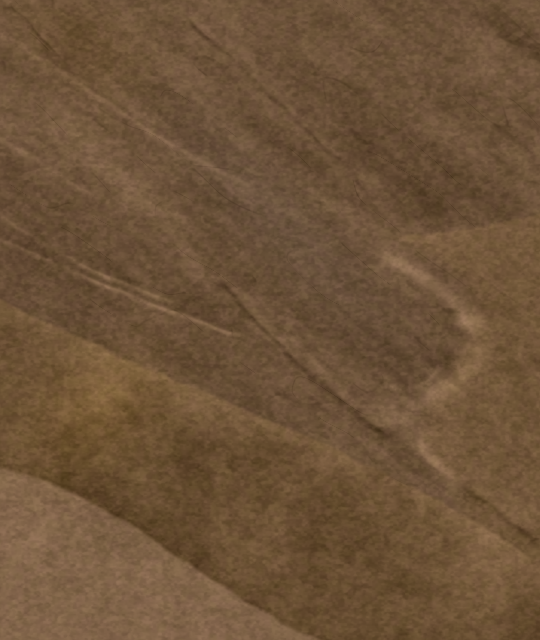
This texture is drawn by a WebGL 1 fragment shader. Its source:

```glsl
precision highp float;
// Folded desert hillside: overlapping dune slopes, broken creases, a pale wash.
// Ridges are cubic height curves, the wash is made of curved strokes, and
// jittered-cell noise adds slanted streaks, gullies, mottling and sand grain.
uniform vec2 u_resolution;
const float ASPECT = 0.84375;

vec2 hash2(vec2 p) {
  vec3 q = fract(p.xyx * vec3(0.1031, 0.1030, 0.0973));
  q += dot(q, q.yzx + 33.33);
  return fract((q.xx + q.yz) * q.zy);
}

// Smooth blend of random cell values, centred on zero.
float cellNoise(vec2 p) {
  vec2 cell = floor(p), f = p - cell;
  float sum = 0.0, total = 0.0;
  for (int j = -1; j <= 1; j++) {
    for (int i = -1; i <= 1; i++) {
      vec2 o = vec2(float(i), float(j));
      vec2 d = o + 0.2 + 0.6 * hash2(cell + o) - f;
      float w = exp(-5.0 * dot(d, d));
      sum += w * hash2(cell + o + 71.0).x;
      total += w;
    }
  }
  return sum / total - 0.5;
}

// Cubic through four evenly spaced heights between x0 and x1.
float cubicHeight(float x, float x0, float x1, vec4 h) {
  float t = clamp((x - x0) / (x1 - x0), 0.0, 1.0), s = 1.0 - t;
  float b = dot(h, vec4(-5, 18, -9, 2)) / 6.0, c = dot(h, vec4(2, -9, 18, -5)) / 6.0;
  return s * s * s * h.x + 3.0 * s * t * (s * b + t * c) + t * t * t * h.w;
}

// Thin line on a curve, with a faint opposite tone above it.
float crease(vec2 p, float x0, float x1, vec4 h, float width) {
  float d = 0.82 * (p.y - cubicHeight(p.x, x0, x1, h));
  float ends = smoothstep(x0 - 0.03, x0, p.x) * (1.0 - smoothstep(x1 - 0.06, x1, p.x));
  float shade = smoothstep(0.0, width, d) * exp(-max(d, 0.0) / 0.02);
  return ends * (exp(-d * d / (width * width)) - 0.5 * shade);
}

// Soft stroke along a quadratic curve.
float stroke(vec2 p, vec2 a, vec2 b, vec2 c, float width) {
  float d = 1.0;
  for (int i = 0; i <= 24; i++) {
    float t = float(i) / 24.0;
    d = min(d, distance(p, mix(mix(a, b, t), mix(b, c, t), t)));
  }
  return exp(-d * d / (width * width));
}

// Soft tilted elliptical patch.
float blob(vec2 p, vec2 centre, vec2 radius, float angle) {
  float c = cos(angle), s = sin(angle);
  vec2 d = mat2(c, -s, s, c) * (p - centre) / radius;
  return exp(-dot(d, d));
}

float upperSlope(vec2 p, float breakup) {
  float tone = 0.35;
  tone -= 0.27 * blob(p, vec2(0.57, 0.79), vec2(0.2, 0.07), -0.8);
  tone -= 0.2 * blob(p, vec2(0.67, 0.68), vec2(0.1, 0.035), 0.1);
  tone -= 0.26 * blob(p, vec2(0.63, 0.46), vec2(0.09, 0.055), -0.5);
  tone -= 0.2 * blob(p, vec2(0.36, 0.44), vec2(0.24, 0.045), -0.5);
  tone -= 0.14 * blob(p, vec2(0.13, 0.93), vec2(0.12, 0.05), -0.7);
  tone += 0.15 * blob(p, vec2(0.08, 0.79), vec2(0.2, 0.05), -0.6);
  tone += 0.12 * blob(p, vec2(0.77, 0.85), vec2(0.16, 0.06), -0.6);
  // Pale crests, then dark gullies
  float lines = 0.42 * crease(p, 0.0, 0.41, vec4(0.625, 0.566, 0.512, 0.464), 0.004);
  lines += 0.4 * crease(p, 0.0, 0.3, vec4(0.664, 0.599, 0.555, 0.521), 0.004);
  lines += 0.26 * crease(p, 0.0, 0.46, vec4(0.948, 0.85, 0.753, 0.687), 0.005);
  lines += 0.26 * crease(p, 0.0, 0.21, vec4(0.785, 0.74, 0.695, 0.655), 0.005);
  lines += 0.3 * crease(p, 0.45, 0.55, vec4(0.47, 0.44, 0.405, 0.375), 0.006);
  lines -= 0.28 * crease(p, 0.26, 0.61, vec4(1, 0.896, 0.785, 0.668), 0.005);
  lines -= 0.3 * crease(p, 0.02, 0.13, vec4(0.99, 0.953, 0.91, 0.87), 0.004);
  lines -= 0.2 * crease(p, 0.7, 0.92, vec4(1, 0.96, 0.91, 0.85), 0.012);
  return tone + lines * breakup;
}

void main() {
  vec2 p = gl_FragCoord.xy / u_resolution * vec2(ASPECT, 1.0);
  vec2 along = vec2(0.79 * p.x - 0.61 * p.y, 0.61 * p.x + 0.79 * p.y);
  float streaks = cellNoise(along * vec2(5, 30)) + 0.8 * cellNoise(along * vec2(20, 80));
  float mottle = cellNoise(p * 15.0) + 0.8 * cellNoise(p * 45.0);
  float grain = cellNoise(p * vec2(110, 160)) + 0.8 * cellNoise(p * vec2(210, 270));
  float patchy = cellNoise(along * vec2(28, 40));
  float breakup = clamp(0.9 + 1.8 * patchy, 0.25, 1.5);
  vec2 q = p + 0.006 * vec2(mottle, patchy);
  float gully = 1.0 - smoothstep(0.0, 0.035, abs(cellNoise(along * vec2(9, 26) + 40.0)));
  float tone = upperSlope(q, breakup) + 0.32 * streaks;
  tone -= 0.2 * gully * smoothstep(0.0, 0.2, patchy);

  // Right-hand dune with its curved upper lip
  float lip = cubicHeight(p.x, 0.61, ASPECT, vec4(0.63, 0.638, 0.649, 0.668)) - q.y;
  float bank = q.x - cubicHeight(p.y, 0.24, 0.63, vec4(0.715, 0.67, 0.735, 0.615));
  float dune = smoothstep(-0.003, 0.004, lip) * smoothstep(-0.02, 0.03, bank);
  float duneTone = 0.42 + 0.2 * exp(-max(lip, 0.0) / 0.03) + 0.2 * streaks;
  duneTone -= 0.2 * blob(p, vec2(0.81, 0.425), vec2(0.07, 0.012), 0.2);
  tone = mix(tone, duneTone, dune);

  // Pale wash and rounded lobe
  float wash = 0.36 * stroke(q, vec2(0.605, 0.594), vec2(0.7, 0.56), vec2(0.736, 0.486), 0.01);
  wash += 0.4 * stroke(q, vec2(0.732, 0.5), vec2(0.8, 0.43), vec2(0.605, 0.352), 0.019);
  wash += 0.45 * stroke(q, vec2(0.635, 0.345), vec2(0.665, 0.29), vec2(0.71, 0.243), 0.013);
  wash += 0.32 * stroke(q, vec2(0.605, 0.398), vec2(0.665, 0.385), vec2(0.69, 0.435), 0.005);
  tone += wash * (1.0 + mottle);
  tone -= 0.36 * blob(q, vec2(0.706, 0.437), vec2(0.027, 0.023), 0.4);
  tone -= 0.4 * blob(q, vec2(0.708, 0.514), vec2(0.02, 0.005), -0.2);
  tone -= 0.33 * breakup * crease(q, 0.35, 0.9, vec4(0.557, 0.375, 0.242, 0.105), 0.006);

  // Long middle ridge: shaded behind, lit on its crest
  float ridge = cubicHeight(p.x, 0.0, ASPECT, vec4(0.534, 0.404, 0.28, 0.12)) - q.y;
  tone -= 0.13 * exp(-abs(ridge) / 0.025);
  float face = 0.16 + 0.5 * exp(-max(ridge, 0.0) / 0.045) + 0.26 * mottle;
  face += 0.22 * blob(p, vec2(0.15, 0.36), vec2(0.11, 0.07), 0.7);
  face += 0.16 * blob(p, vec2(0.75, 0.07), vec2(0.1, 0.08), 0.0);
  face -= 0.26 * blob(q, vec2(0.14, 0.285), vec2(0.07, 0.007), 0.75);
  float onFace = smoothstep(-0.004, 0.006, ridge);
  tone = mix(tone, face, onFace);

  // Nearest pale dune
  float near = cubicHeight(p.x, 0.0, 0.527, vec4(0.268, 0.197, 0.082, -0.01)) - q.y;
  tone -= 0.18 * exp(-abs(near) / 0.03) * onFace;
  float onNear = smoothstep(-0.004, 0.006, near);
  tone = mix(tone, 0.76 + 0.14 * mottle, onNear);

  tone += 0.12 * mottle + 0.34 * grain;
  vec3 colour = mix(vec3(0.36, 0.268, 0.178), vec3(0.55, 0.43, 0.32), tone);
  float ochre = 0.6 * onFace * (1.0 - onNear) + 0.5 * dune * (1.0 - onFace);
  ochre += blob(p, vec2(0.15, 0.36), vec2(0.12, 0.08), 0.7);
  ochre += 0.6 * blob(p, vec2(0.13, 0.93), vec2(0.12, 0.07), -0.6);
  float grey = blob(p, vec2(0.44, 0.65), vec2(0.24, 0.06), -0.8);
  colour += vec3(0.01, 0.004, -0.025) * ochre + vec3(-0.008, 0, 0.014) * grey;
  colour += vec3(0.012, -0.004, 0.02) * cellNoise(p * 85.0);
  gl_FragColor = vec4(colour, 1.0);
}
```
